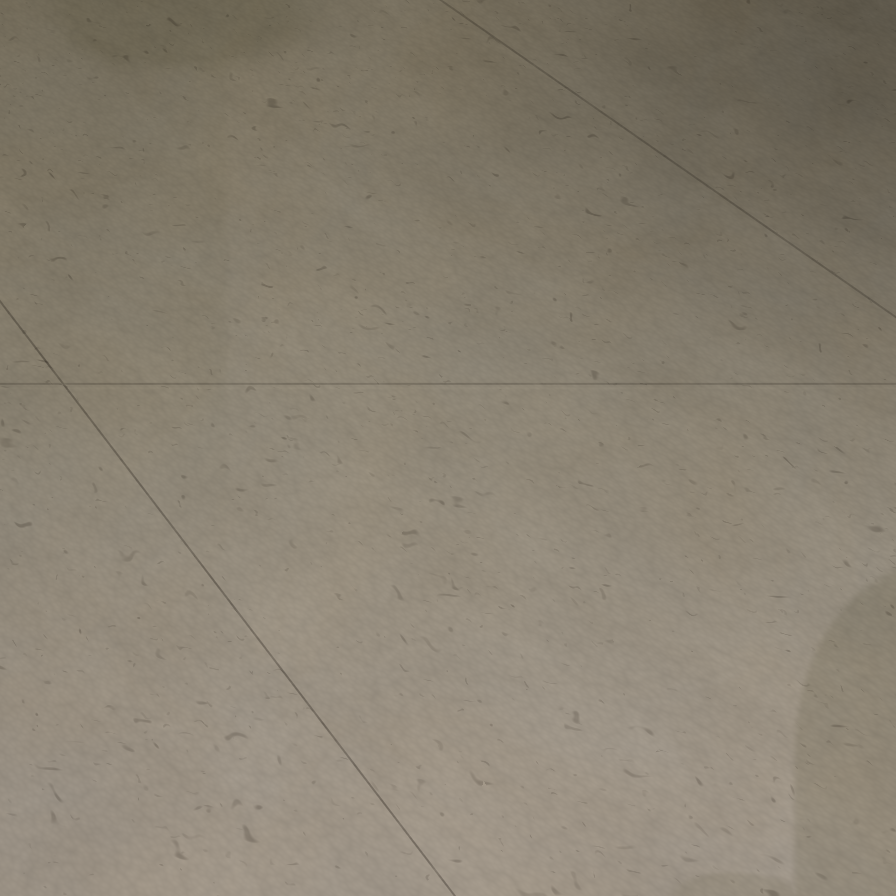
Give the GLSL for this texture, as a Shadertoy shader.

```glsl
const vec3 STONE_NEAR = vec3(0.620, 0.582, 0.530);
const vec3 STONE_MID = vec3(0.565, 0.533, 0.470);
const vec3 STONE_FAR = vec3(0.478, 0.446, 0.376);
const vec3 SEAM_TINT = vec3(0.70, 0.69, 0.68);
const vec3 FLECK_TINT = vec3(0.80, 0.79, 0.78);
const vec3 SHADE_TINT = vec3(0.90, 0.90, 0.87);
const float SEAM_HALF_WIDTH = 0.0011;
const float CROSS_SEAM_Y = 0.5716;
const float VEIN_ANGLE = -0.62;
const float MOTTLE = 0.016;
const float GRAIN = 0.045;

vec2 hash2(vec2 p) {
    vec3 q = fract(p.xyx * vec3(0.1031, 0.1030, 0.0973));
    q += dot(q, q.yzx + 33.33);
    return fract((q.xx + q.yz) * q.zy);
}

mat2 rotation(float a) {
    return mat2(cos(a), -sin(a), sin(a), cos(a));
}

// Smooth mottling from rotated, warped sines, about -1 to 1
float layeredSines(vec2 p) {
    float sum = 0.0, gain = 0.5;
    for (int i = 0; i < 5; i++) {
        p = rotation(1.1) * p * 1.83 + 0.7 * sin(p.yx * 1.3 + float(i));
        sum += gain * sin(p.x) * cos(p.y);
        gain *= 0.68;
    }
    return sum;
}

// Distance to the nearest scattered point
float cellular(vec2 p) {
    vec2 cell = floor(p);
    float nearest = 2.0;
    for (int y = -1; y <= 1; y++)
        for (int x = -1; x <= 1; x++) {
            vec2 c = cell + vec2(x, y);
            nearest = min(nearest, length(c + hash2(c) - p));
        }
    return nearest;
}

// Sparse, ragged pits stretched along the veins
float flecks(vec2 p, float density) {
    p += 0.16 * sin(p.yx * 5.3 + 1.7 * sin(p * 3.1));
    vec2 cell = floor(p);
    float mark = 0.0;
    for (int y = -1; y <= 1; y++)
        for (int x = -1; x <= 1; x++) {
            vec2 c = cell + vec2(x, y);
            vec2 rnd = hash2(c + 71.0);
            vec2 d = rotation((rnd.y - 0.5) * 1.4) * (p - c - hash2(c));
            float size = mix(0.12, 0.50, rnd.y * rnd.y);
            float body = 1.0 - smoothstep(0.25, 1.0, length(d / vec2(size, 0.14)));
            mark = max(mark, body * step(rnd.x, density) * mix(0.35, 1.0, hash2(c + 19.0).x));
        }
    return mark;
}

float segmentDistance(vec2 p, vec2 a, vec2 b) {
    vec2 ab = b - a;
    return length(p - a - ab * clamp(dot(p - a, ab) / dot(ab, ab), 0.0, 1.0));
}

float seam(float d, float pixel) {
    return clamp((SEAM_HALF_WIDTH - d) / pixel + 0.5, 0.0, 1.0);
}

float ellipse(vec2 p, vec2 center, vec2 radius, float soft) {
    return 1.0 - smoothstep(1.0 - soft, 1.0 + soft, length((p - center) / radius));
}

void mainImage(out vec4 fragColor, in vec2 fragCoord) {
    vec2 uv = fragCoord / iResolution.xy;
    float pixel = 1.0 / min(iResolution.x, iResolution.y);

    // Floor coordinates: detail shrinks with distance
    vec2 ground = vec2((uv.x - 0.5) * (1.0 + 0.6 * uv.y), uv.y * (1.0 + 0.5 * uv.y));
    vec2 vein = rotation(VEIN_ANGLE) * ground;

    // Base light falloff, darkest in the far right corner
    vec3 color = mix(STONE_NEAR, STONE_MID, smoothstep(0.0, 0.62, uv.y));
    color = mix(color, STONE_FAR, smoothstep(0.45, 1.08, uv.y));
    color *= 1.0 - 0.24 * exp(-6.0 * dot(uv - 1.0, uv - 1.0));
    color *= 1.0 - 0.04 * (1.0 - smoothstep(0.0, 0.35, uv.x));

    // Stone mottling and fine grain
    color += MOTTLE * layeredSines(vein * vec2(7.0, 12.0));
    color += vec3(0.004, 0.0, -0.006) * layeredSines(ground * 6.0 + 4.0);
    float grain = cellular(vein * vec2(95.0, 190.0)) + cellular(vein * vec2(40.0, 85.0) + 9.0);
    color *= 1.0 + GRAIN * (0.95 - grain);

    // Clustered flecks at two sizes
    float cluster = 0.5 + 0.5 * layeredSines(ground * 5.0 + 2.0);
    float pits = 0.85 * flecks(vein * vec2(24.0, 34.0), 0.36 * cluster);
    pits = max(pits, 0.6 * flecks(vein * vec2(46.0, 70.0) + 31.0, 0.42 * cluster));
    color *= mix(vec3(1.0), FLECK_TINT, pits);

    // Stains and soft shadows
    float stain = ellipse(uv + 0.006 * layeredSines(uv * 20.0), vec2(0.205, 1.0), vec2(0.145, 0.075), 0.3);
    float strip = (1.0 - smoothstep(0.246, 0.260, uv.x)) * smoothstep(0.35, 0.60, uv.y);
    vec2 corner = max(vec2(1.04 - uv.x, uv.y - 0.16), 0.0);
    float shadow = 1.0 - smoothstep(0.96, 1.04, length(corner / vec2(0.153, 0.210)));
    shadow = max(shadow, 0.7 * ellipse(uv, vec2(0.82, 0.0), vec2(0.07, 0.026), 0.15));
    color *= mix(vec3(1.0), SHADE_TINT, min(stain + 0.28 * strip + 0.8 * shadow, 1.0));

    // Tile seams with uneven wear
    float wear = 0.82 + 0.18 * layeredSines(uv * 45.0);
    float joints = 0.62 * seam(abs(uv.y - CROSS_SEAM_Y), pixel);
    joints = max(joints, seam(segmentDistance(uv, vec2(-0.02, 0.690), vec2(0.523, -0.02)), pixel));
    joints = max(joints, 0.75 * seam(segmentDistance(uv, vec2(0.463, 1.02), vec2(1.02, 0.632)), pixel));
    color *= mix(vec3(1.0), SEAM_TINT, joints * wear);
    color *= 1.0 + 0.02 * seam(abs(uv.y - CROSS_SEAM_Y + 0.005), pixel);
    fragColor = vec4(color, 1.0);
}
```
